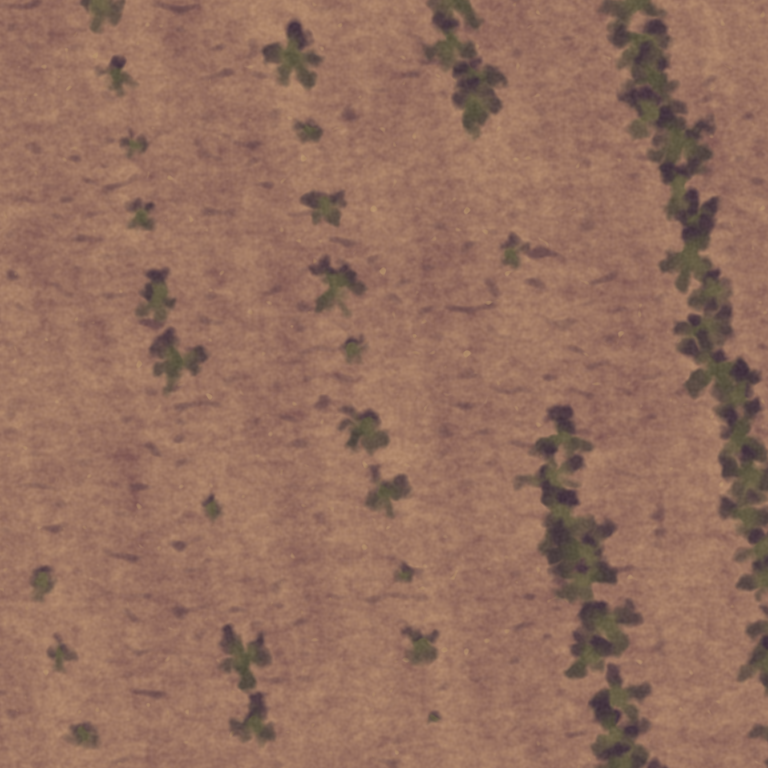
A Shadertoy shader for this texture:

```glsl
// Aerial view of slanted crop rows: leafy plants, sparse to dense, on dry furrowed soil.

const float ROW_GAP = 0.234;   // distance between rows
const float SLOPE = 0.225;     // sideways drift of a row from top to bottom
const float SLOT_GAP = 0.0475; // distance between planting slots

vec2 hash2(vec2 p) {
    vec3 q = fract(p.xyx * vec3(0.1031, 0.1030, 0.0973));
    q += dot(q, q.yzx + 33.33);
    return fract((q.xx + q.yz) * q.zy);
}

float corner(vec2 cell, vec2 offset) {
    return dot(hash2(cell) * 2.0 - 1.0, offset);
}

float gradientNoise(vec2 p) {
    vec2 i = floor(p), f = p - i;
    vec2 u = f * f * f * (f * (f * 6.0 - 15.0) + 10.0);
    vec2 e = vec2(1, 0);
    return mix(mix(corner(i, f), corner(i + e, f - e), u.x),
               mix(corner(i + e.yx, f - e.yx), corner(i + 1.0, f - 1.0), u.x), u.y);
}

// Soil: furrow shading, streaks along the rows, mottling and flat dark clods
vec3 soil(vec2 uv, float across) {
    float patches = gradientNoise(uv * 7.0 + 40.0);
    float tone = 0.6 + 0.08 * cos(6.2832 * across);
    tone += 0.28 * gradientNoise(vec2(across * 6.0 + 30.0, uv.y * 2.5));
    tone += 0.16 * gradientNoise(vec2(across * 17.0 + 90.0, uv.y * 6.0));
    tone += 0.3 * patches;
    tone += 0.38 * gradientNoise(uv * vec2(20, 38) + 11.0);
    tone += 0.36 * gradientNoise(uv * vec2(48, 75) + 23.0);
    tone += 0.36 * gradientNoise(uv * vec2(95, 120) + 5.0);
    vec3 color = mix(vec3(0.5, 0.345, 0.33), vec3(0.69, 0.53, 0.42), clamp(tone, 0.0, 1.0));

    float clods = smoothstep(0.12, 0.55, gradientNoise(uv * vec2(32, 56) + 71.0));
    clods *= smoothstep(0.25, -0.2, patches);
    color = mix(color, vec3(0.38, 0.27, 0.29), 0.75 * clods);

    float flecks = smoothstep(0.36, 0.6, gradientNoise(uv * 75.0 + 17.0));
    return mix(color, vec3(0.74, 0.60, 0.43), 0.6 * flecks);
}

bool isDense(float row, float down) {
    return row == 4.0 || (row == 3.0 && (down < 0.15 || down > 0.56));
}

// Plant size for a slot; zero leaves the slot bare
float plantSize(float row, float slot, float luck) {
    float down = slot * SLOT_GAP;
    if (isDense(row, down)) return mix(0.8, 1.2, luck);
    if (row == 3.0) return slot == 7.0 ? 0.45 : 0.0;
    float pair = slot * 0.5;
    if (fract(pair) > 0.1) return 0.0;
    if (row == 0.0) return down > 0.7 ? 0.5 : 0.0;
    // Growth waxes and wanes along the sparse rows
    if (row == 1.0) {
        bool failed = pair == 6.0 || pair == 8.0;
        return failed ? 0.0 : 0.68 + 0.3 * cos(6.2832 * (pair - 4.5) / 4.8);
    }
    float decline = 0.4 * smoothstep(0.7, 0.85, down);
    return pair < 1.0 ? 0.0 : 0.68 + 0.3 * cos(6.2832 * (pair - 1.0) / 2.7) - decline;
}

// Draws one plant as a ragged ring of leaves, green inside with dark tips
vec3 drawPlant(vec3 color, vec2 p, float size, vec2 seed) {
    for (float k = 0.0; k < 10.0; k++) {
        vec2 r = hash2(seed * vec2(13, 29) + k * 7.0 + 3.0);
        vec2 s = hash2(seed * vec2(31, 17) + k * 5.0 + 9.0);
        float angle = 6.2832 * (k * 3.0 + r.x * 2.4) / 10.0;
        vec2 tip = size * mix(0.012, 0.043, r.y) * vec2(0.9 * cos(angle), sin(angle));
        float along = clamp(dot(p, tip) / dot(tip, tip), 0.0, 1.0);
        float width = mix(0.0045, mix(0.006, 0.010, s.x), along) * sqrt(size);
        float dist = length(p - tip * along) - width;

        float dark = smoothstep(0.3, 1.0, along) * (0.65 + 0.35 * sin(angle));
        vec3 green = mix(vec3(0.33, 0.31, 0.24), vec3(0.46, 0.41, 0.30), s.y);
        vec3 leaf = mix(green, vec3(0.26, 0.19, 0.245), dark);
        float cover = smoothstep(0.006, -0.005, dist) * mix(0.35, 0.95, min(size, 1.0));
        color = mix(color, leaf, cover * mix(0.7, 1.0, s.x));
    }
    return color;
}

void mainImage(out vec4 fragColor, in vec2 fragCoord) {
    vec2 uv = fragCoord / iResolution.xy;
    float down = 1.0 - uv.y;
    float across = (uv.x - 0.125 - SLOPE * down) / ROW_GAP + 1.0;
    vec3 color = soil(uv, across);

    // Ragged leaf outlines come from a small warp
    vec2 warp = vec2(gradientNoise(uv * 65.0 + 3.0), gradientNoise(uv * 65.0 + 57.0));

    // Plants of the nearest row, in the closest slots
    float row = floor(across + 0.5);
    float shift = row == 2.0 ? 0.018 : 0.0;
    float nearest = floor((down + shift) / SLOT_GAP + 0.5);
    for (float k = -1.0; k <= 1.0; k++) {
        float slot = nearest + k;
        vec2 seed = vec2(slot + 20.0, row + 5.0);
        float size = plantSize(row, slot, hash2(seed + 50.0).x);
        if (size <= 0.0) continue;
        float centerDown = slot * SLOT_GAP - shift;
        vec2 center = vec2(0.125 + ROW_GAP * (row - 1.0) + SLOPE * centerDown, 1.0 - centerDown);
        float spread = isDense(row, centerDown) ? 0.036 : 0.018;
        center += (hash2(seed) - 0.5) * vec2(spread, 0.014);
        color = drawPlant(color, uv - center + 0.009 * warp, size, seed);
    }

    // Fine grain over everything
    color += 0.045 * gradientNoise(uv * 190.0);
    fragColor = vec4(color, 1.0);
}
```
